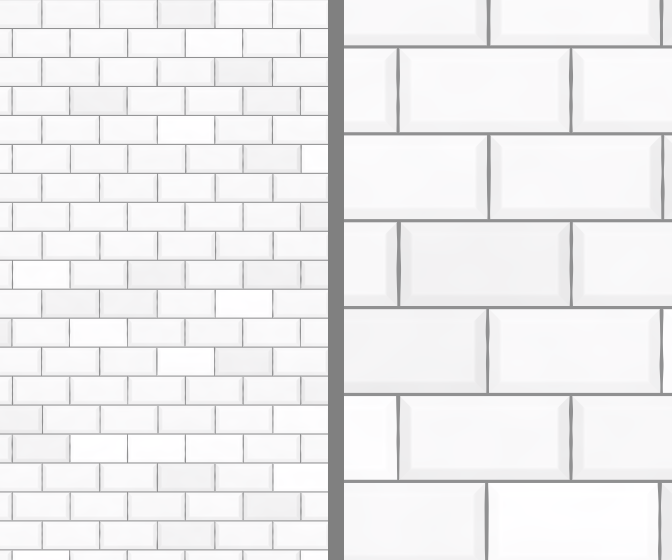
Left, the full canvas; right, a detail of the centre.
Write a Shadertoy shader that draws this texture.

```glsl
// White bevelled wall tiles in running bond with thin grey grout joints.
// Each tile is a flat face framed by four mitred facets; hashes vary its tone
// and joints, gradient noise adds faint glaze mottling and uneven grout.

// Layout, in units of the canvas height
const vec2  TILE_PITCH     = vec2(0.1030, 0.05172);
const float TOP_OFFSET     = 0.015;   // in rows
const float EVEN_ROW_JOINT = 0.729;   // in tiles
const float ODD_ROW_JOINT  = 0.212;
const float ROW_JITTER     = 0.012;
const float JOINT_JITTER   = 0.010;
const float GROUT_WIDTH    = 0.0019;
const float BEVEL_WIDTH    = 0.0078;

// Colours and tones
const vec3  FACE_COLOR   = vec3(0.980, 0.977, 0.981);
const vec3  GROUT_COLOR  = vec3(0.565, 0.565, 0.570);
const float LEFT_SHADE   = 0.038;
const float RIGHT_SHADE  = 0.044;
const float BOTTOM_SHADE = 0.030;
const float TOP_SHADE    = 0.004;
const float GREY_SHARE   = 0.14;      // share of duller tiles
const float WHITE_SHARE  = 0.10;      // share of bright, flatter tiles
const float MOTTLE       = 0.008;

float hash(vec2 p) {
    vec3 q = fract(vec3(p.xyx) * 0.1031);
    q += dot(q, q.yzx + 33.33);
    return fract((q.x + q.y) * q.z);
}

vec2 gradientAt(vec2 cell) {
    float angle = 6.2832 * hash(cell + 71.0);
    return vec2(cos(angle), sin(angle));
}

float gradientNoise(vec2 p) {
    vec2 i = floor(p), f = p - i;
    vec2 u = f * f * f * (f * (f * 6.0 - 15.0) + 10.0);
    vec2 e = vec2(0.0, 1.0);
    float low  = mix(dot(gradientAt(i), f),
                     dot(gradientAt(i + e.yx), f - e.yx), u.x);
    float high = mix(dot(gradientAt(i + e.xy), f - e.xy),
                     dot(gradientAt(i + e.yy), f - e.yy), u.x);
    return mix(low, high, u.y);
}

// Position of a vertical joint, in tiles
float jointAt(float index, float row) {
    return index + JOINT_JITTER * (hash(vec2(index, row) + 19.0) - 0.5);
}

// Antialiased coverage of a line at distance d
float lineCoverage(float d, float width, float pixel) {
    return clamp((0.5 * width - d) / pixel + 0.5, 0.0, 1.0);
}

void mainImage(out vec4 fragColor, in vec2 fragCoord) {
    float pixel = 1.0 / iResolution.y;
    vec2 pos = fragCoord * pixel;
    pos.y = 1.0 - pos.y;              // rows are counted downwards

    // Row and tile containing this point
    float y = pos.y / TILE_PITCH.y + TOP_OFFSET;
    float row = floor(y);
    float start = mix(EVEN_ROW_JOINT, ODD_ROW_JOINT, mod(row, 2.0));
    start += ROW_JITTER * (hash(vec2(row, 5.0)) - 0.5);
    float x = pos.x / TILE_PITCH.x - start;
    float nearest = floor(x + 0.5);
    float column = x < jointAt(nearest, row) ? nearest - 1.0 : nearest;
    vec2 tile = vec2(column, row) + 8.0;

    // Distances to the four sides
    float left   = (x - jointAt(column, row)) * TILE_PITCH.x;
    float right  = (jointAt(column + 1.0, row) - x) * TILE_PITCH.x;
    float top    = (y - row) * TILE_PITCH.y;
    float bottom = TILE_PITCH.y - top;
    float side = min(left, right);
    float level = min(top, bottom);

    // Tone of the tile: mostly even, a few dull or bright
    float pick = hash(tile + 3.0);
    float grey = step(pick, GREY_SHARE);
    float white = step(1.0 - WHITE_SHARE, pick);
    float tone = 0.010 * (hash(tile + 47.0) - 0.5) - 0.024 * grey + 0.016 * white;
    tone += MOTTLE * gradientNoise(pos * vec2(28.0, 45.0) + 11.0 * hash(tile));
    tone += 0.006 * (0.5 - top / TILE_PITCH.y);

    // Mitred facets and the pale ridge around the face
    float sideShade = left < right ? LEFT_SHADE : RIGHT_SHADE;
    float levelShade = top < bottom ? TOP_SHADE : BOTTOM_SHADE;
    float shade = mix(levelShade, sideShade, smoothstep(-pixel, pixel, level - side));
    float edge = min(side, level);
    float soft = max(pixel, 0.0012);
    float bevel = 1.0 - smoothstep(BEVEL_WIDTH - soft, BEVEL_WIDTH + soft, edge);
    float ridge = 1.0 - smoothstep(0.0, 2.0 * soft, abs(edge - BEVEL_WIDTH));
    float relief = mix(0.65, 1.25, hash(tile + 29.0)) * (1.0 - 0.75 * white);
    vec3 color = FACE_COLOR + tone - relief * shade * bevel + 0.006 * ridge;

    // Grout: even along rows, uneven along the upright joints
    float wear = 1.0 + 0.7 * gradientNoise(vec2(nearest * 7.3 + row, pos.y * 70.0));
    float grout = max(lineCoverage(level, GROUT_WIDTH, pixel),
                      lineCoverage(side, GROUT_WIDTH * wear, pixel));
    color = mix(color, GROUT_COLOR, grout);

    fragColor = vec4(clamp(color, 0.0, 1.0), 1.0);
}
```
